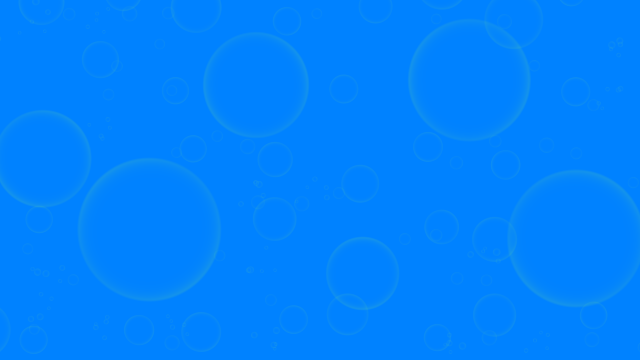
Give the GLSL for this background, as a WebGL 2 fragment shader.

```glsl
#version 300 es
precision highp float;
// Faint soap bubbles floating on flat azure. Six large bubbles follow staggered
// waves; jittered grids scatter medium, small and clustered tiny ones between
// them. Each bubble is a disc whose glow climbs towards a crisp outer rim.

#define WATER vec3(0.0, 0.508, 1.0)
#define RIM vec3(0.095, 0.59, 0.905)
#define LARGE_COUNT 6
#define LARGE_RADIUS 0.15
#define LARGE_VARIATION 0.05
#define LARGE_GLOW 0.95
#define MEDIUM_GLOW 0.66
#define SMALL_GLOW 0.36
#define TINY_GLOW 0.42
#define RIM_POWER 12.0
#define JITTER 0.6

uniform vec2 u_resolution;
out vec4 fragColor;

vec3 hash3(vec2 p) {
    vec3 q = fract(p.xyx * vec3(0.1031, 0.1030, 0.0973));
    q += dot(q, q.yxz + 33.33);
    return fract((q.xxy + q.yzz) * q.zyx);
}

// Rim glow of one bubble, a little stronger along one axis.
float bubble(vec2 p, float radius, float power, float phase) {
    float pixel = 1.0 / u_resolution.y;
    float dist = length(p);
    float glow = pow(min(dist / radius, 1.0), power);
    float edge = 1.0 - smoothstep(radius * 0.975 - 0.5 * pixel, radius + pixel, dist);
    float axis = dot(p, vec2(cos(phase), sin(phase))) / max(dist, 0.0001);
    return glow * edge * (0.78 + 0.44 * axis * axis);
}

// Centre (xy) and radius (z) of a large bubble.
vec3 largeBubble(int index, float aspect) {
    float i = float(index);
    float x = aspect * (i + 0.4) / float(LARGE_COUNT);
    float y = 0.52 + 0.28 * sin(3.6 * i + 0.14);
    return vec3(x, y, LARGE_RADIUS + LARGE_VARIATION * sin(1.75 * i - 0.3));
}

// True where a smaller bubble would not sit inside a large one.
bool isFree(vec2 centre, float margin, float aspect) {
    for (int i = 0; i < LARGE_COUNT; i++) {
        vec3 large = largeBubble(i, aspect);
        if (distance(centre, large.xy) < large.z + margin) return false;
    }
    return true;
}

// Jittered grid; each occupied cell holds a group of bubbles within a spread.
float scatter(vec2 uv, float cell, vec2 radii, float density, float power,
              int group, float spread, float seed) {
    float aspect = u_resolution.x / u_resolution.y;
    vec2 home = floor(uv / cell);
    float sum = 0.0;
    for (int y = -1; y <= 1; y++) {
        for (int x = -1; x <= 1; x++) {
            vec2 id = home + vec2(x, y);
            vec3 rnd = hash3(id + seed);
            vec2 centre = (id + 0.5 + JITTER * (rnd.xy - 0.5)) * cell;
            if (rnd.z > density) continue;
            if (!isFree(centre, 0.3 * radii.x + 0.4 * spread, aspect)) continue;
            for (int k = 0; k < group; k++) {
                vec3 shape = hash3(id * 7.0 + seed + 19.0 * float(k + 1));
                vec2 offset = spread * (shape.xy - 0.5);
                float radius = mix(radii.x, radii.y, shape.z * shape.z);
                sum += bubble(uv - centre - offset, radius, power, 6.28 * shape.x);
            }
        }
    }
    return sum;
}

void main() {
    vec2 uv = gl_FragCoord.xy / u_resolution.y;
    float aspect = u_resolution.x / u_resolution.y;

    // Large bubbles
    float glow = 0.0;
    for (int i = 0; i < LARGE_COUNT; i++) {
        vec3 large = largeBubble(i, aspect);
        glow += LARGE_GLOW * bubble(uv - large.xy, large.z, RIM_POWER, 0.9 + 1.3 * float(i));
    }

    // Medium, small and clustered tiny bubbles
    glow += MEDIUM_GLOW * scatter(uv, 0.22, vec2(0.037, 0.085), 0.9, RIM_POWER, 1, 0.0, 11.0);
    glow += SMALL_GLOW * scatter(uv, 0.13, vec2(0.014, 0.021), 0.45, 6.0, 1, 0.0, 47.0);
    glow += TINY_GLOW * scatter(uv, 0.2, vec2(0.004, 0.010), 0.75, 2.0, 5, 0.09, 83.0);

    fragColor = vec4(mix(WATER, RIM, min(glow, 1.2)), 1.0);
}
```
